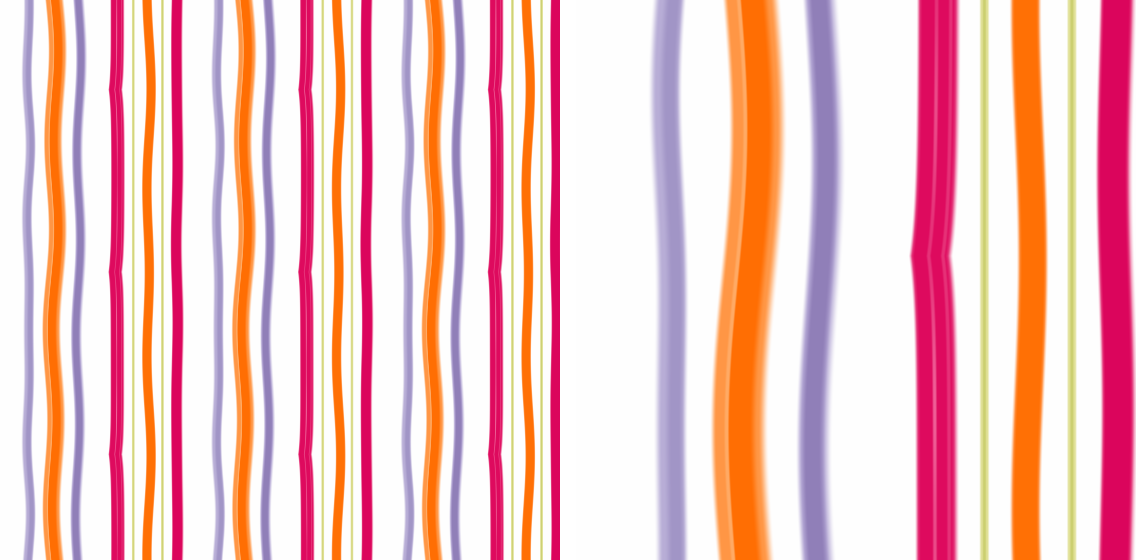
Left: the whole. Right: its middle third, enlarged.
A WebGL 1 fragment shader for this pattern:

```glsl
precision highp float;
// Wavy hand-painted vertical stripes in lilac, orange, pink and pale green on white.
// One group of stripes repeats across; every stripe follows a sum of cosines
// and is laid down as a soft-edged brush stroke.
uniform vec2 u_resolution;

// Sideways drift that is greatest at height "peak".
float sway(float y, float period, float peak, float amount) {
  return amount * cos(6.28319 * (y - peak) / period);
}

// Sharp leftward nick recurring down a stripe.
float kink(float y) {
  float d = abs(mod(y - 248.0, 250.0) - 125.0);
  return -3.2 * exp(-d / 24.0);
}

// Coverage of a stroke around offset 0, with separate left and right softness.
float stroke(float d, float halfWidth, float softLeft, float softRight) {
  float pixel = 768.0 / u_resolution.x;
  float left = smoothstep(0.0, max(softLeft, pixel), d + halfWidth);
  float right = smoothstep(0.0, max(softRight, pixel), halfWidth - d);
  return left * right;
}

void main() {
  // The canvas spans 768 units, with y counted downward.
  vec2 p = 768.0 * gl_FragCoord.xy / u_resolution;
  float x = mod(p.x, 260.0);
  float y = 768.0 - p.y;
  vec3 color = vec3(0.995);

  // Light lilac stripe, fuzzy on the left
  float d = x - 39.0 - sway(y, 252.5, 200.0, 1.5) - sway(y, 168.3, 200.0, 1.2);
  color = mix(color, vec3(0.72, 0.68, 0.84), stroke(d, 8.0, 4.0, 3.0));
  color = mix(color, vec3(0.61, 0.56, 0.76), 0.8 * stroke(d - 1.5, 5.0, 4.0, 3.0));

  // Broad orange stripe: pale body, highlight and saturated core
  d = x - 75.0 - sway(y, 255.0, 65.0, 3.5) - sway(y, 750.0, 190.0, 1.5);
  color = mix(color, vec3(1.0, 0.59, 0.27), stroke(d, 13.5, 3.0, 5.0));
  color = mix(color, vec3(1.0, 0.70, 0.45), 0.7 * stroke(d + 5.7, 1.6, 1.3, 1.0));
  color = mix(color, vec3(1.0, 0.43, 0.01), stroke(d - 1.5, 7.0, 1.2, 4.0));

  // Deep lilac stripe, fuzzy on the right
  d = x - 108.0 - sway(y, 252.0, 80.0, 2.7) - sway(y, 1300.0, 50.0, 1.2);
  color = mix(color, vec3(0.70, 0.65, 0.83), stroke(d, 8.5, 3.0, 5.0));
  color = mix(color, vec3(0.55, 0.48, 0.71), 0.9 * stroke(d + 0.5, 6.0, 3.0, 3.5));

  // Kinked pink stripe with two thin highlights
  d = x - 161.5 - kink(y) - sway(y, 505.0, 230.0, 0.4);
  color = mix(color, vec3(0.90, 0.25, 0.50), stroke(d, 10.3, 2.0, 3.0));
  color = mix(color, vec3(0.87, 0.04, 0.37), stroke(d + 0.3, 9.0, 2.0, 2.5));
  float shine = 0.6 + 0.3 * sin(y * 0.031) * sin(y * 0.017 + 1.0);
  color = mix(color, vec3(0.95, 0.45, 0.64), shine * stroke(d + 1.0, 1.4, 1.2, 1.2));
  color = mix(color, vec3(0.93, 0.34, 0.56), 0.5 * stroke(d - 5.5, 1.4, 1.2, 1.2));

  // Pair of straight pale green lines
  d = abs(x - 202.7) - 20.0;
  color = mix(color, vec3(0.88, 0.88, 0.59), stroke(d, 2.5, 1.2, 1.2));
  color = mix(color, vec3(0.77, 0.79, 0.39), 0.75 * stroke(d, 1.2, 1.0, 1.0));

  // Narrow orange stripe
  d = x - 203.8 - sway(y, 252.0, 122.0, 2.2) - sway(y, 505.0, 120.0, 1.2);
  color = mix(color, vec3(1.0, 0.58, 0.28), stroke(d, 7.5, 2.0, 2.0));
  color = mix(color, vec3(1.0, 0.44, 0.02), stroke(d, 6.5, 1.8, 1.8));

  // Plain pink stripe, faintly shaded to the right
  d = x - 242.8 - sway(y, 250.0, 455.0, 0.9) - sway(y, 168.0, 90.0, 0.3);
  color = mix(color, vec3(0.91, 0.32, 0.54), stroke(d - 0.4, 8.8, 2.0, 3.5));
  color = mix(color, vec3(0.86, 0.02, 0.36), stroke(d, 7.6, 2.0, 2.5));

  gl_FragColor = vec4(color, 1.0);
}
```
